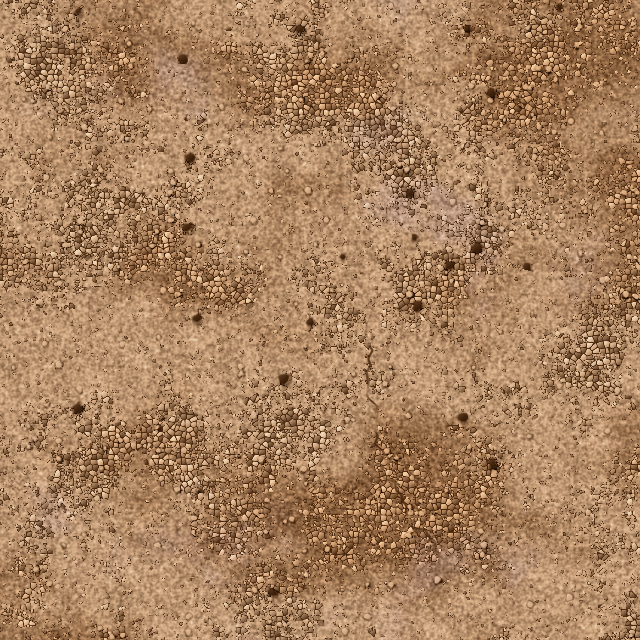
Reproduce this texture procedurally as a WebGL 2 fragment shader.

```glsl
#version 300 es
precision highp float;
// Dry sandy soil with drifts of angular gravel, brown stains and hairline cracks.
// Gradient noise places stains and gravel; cellular stones with dark gaps form
// the grit. Everything adjusts one tone value, which a soil palette then colours.

uniform vec2 u_resolution;
out vec4 fragColor;

const vec2 LIGHT_DIR = vec2(-0.6, 0.8);

vec2 hash22(vec2 p) {
    vec3 q = fract(p.xyx * vec3(0.1031, 0.1030, 0.0973));
    q += dot(q, q.yzx + 33.33);
    return fract((q.xx + q.yz) * q.zy);
}

float cornerSlope(vec2 cell, vec2 corner, vec2 f) {
    return dot(hash22(cell + corner) * 2.0 - 1.0, f - corner);
}

float gradientNoise(vec2 p) {
    vec2 cell = floor(p), f = fract(p);
    vec2 u = f * f * f * (f * (f * 6.0 - 15.0) + 10.0);
    float low = mix(cornerSlope(cell, vec2(0, 0), f), cornerSlope(cell, vec2(1, 0), f), u.x);
    float high = mix(cornerSlope(cell, vec2(0, 1), f), cornerSlope(cell, vec2(1, 1), f), u.x);
    return mix(low, high, u.y);
}

float fbm(vec2 p) {
    float sum = 0.0, amplitude = 1.0;
    for (int i = 0; i < 5; i++) {
        sum += amplitude * gradientNoise(p);
        p = mat2(1.6, 1.2, -1.2, 1.6) * p + 7.3;
        amplitude *= 0.55;
    }
    return sum;
}

struct Stone { vec2 offset; vec2 id; float gap; };

// Nearest cell centre, with the gap measured to the border of its neighbour.
Stone nearestStone(vec2 p) {
    vec2 cell = floor(p);
    float first = 9.0, second = 9.0;
    Stone stone = Stone(vec2(0.0), cell, 0.0);
    for (int y = -1; y <= 1; y++) {
        for (int x = -1; x <= 1; x++) {
            vec2 id = cell + vec2(x, y);
            vec2 offset = p - id - 0.1 - 0.8 * hash22(id);
            float d = length(offset);
            if (d < first) {
                second = first;
                first = d;
                stone.offset = offset;
                stone.id = id;
            } else {
                second = min(second, d);
            }
        }
    }
    stone.gap = second - first;
    return stone;
}

// Packed angular grit, lit on one side and dark between the stones.
float addGravel(float tone, vec2 uv, float scale, float coverage, float pixel) {
    Stone stone = nearestStone(uv * scale);
    vec2 rnd = hash22(stone.id + 17.0);
    float present = smoothstep(rnd.x - 0.06, rnd.x + 0.06, coverage);
    float soft = 0.12 + 0.5 * scale * pixel;
    float body = smoothstep(0.04, 0.04 + soft, stone.gap);
    float shade = mix(0.38, 1.2, rnd.y) + 0.55 * dot(stone.offset, LIGHT_DIR);
    return mix(tone, mix(0.04, shade, body), present);
}

// Separate rounded pebbles or pits, each with a small cast shadow.
float addPebbles(float tone, vec2 uv, float scale, float share, float shade, float pixel) {
    Stone stone = nearestStone(uv * scale);
    vec2 rnd = hash22(stone.id + 41.0);
    float radius = mix(0.14, 0.34, rnd.y) + 0.22 * gradientNoise(uv * scale * 2.5);
    float soft = 0.04 + scale * pixel;
    float present = step(rnd.x, share);
    float shadow = 1.0 - smoothstep(radius, radius + soft + 0.1, length(stone.offset + 0.09 * LIGHT_DIR));
    float body = 1.0 - smoothstep(radius - soft, radius + soft * 0.5, length(stone.offset));
    tone -= 0.4 * shadow * present;
    return mix(tone, shade + 0.5 * dot(stone.offset, LIGHT_DIR), body * present);
}

// Wandering hairline between two points, broken and tapered at the ends.
float crack(vec2 uv, vec2 start, vec2 end, float width, float pixel) {
    vec2 axis = end - start;
    float len = length(axis);
    vec2 dir = axis / len, rel = uv - start;
    float along = dot(rel, dir);
    float wander = 0.035 * gradientNoise(vec2(along * 14.0, start.x * 50.0))
                 + 0.016 * gradientNoise(vec2(along * 55.0, start.y * 50.0));
    float side = abs(dot(rel, vec2(-dir.y, dir.x)) + wander);
    float taper = smoothstep(0.0, 0.06, along) * smoothstep(len, len - 0.06, along);
    float strength = taper * smoothstep(-0.35, 0.1, gradientNoise(uv * 30.0));
    return strength * (1.0 - smoothstep(width * 0.4, width + pixel, side));
}

vec3 soilColor(float tone) {
    vec3 color = mix(vec3(0.26, 0.14, 0.045), vec3(0.83, 0.67, 0.52), clamp(tone, 0.0, 1.0));
    color = mix(color, vec3(0.93, 0.84, 0.72), smoothstep(0.98, 1.4, tone));
    return mix(color, vec3(0.10, 0.06, 0.03), smoothstep(0.05, -0.3, tone));
}

void main() {
    vec2 uv = gl_FragCoord.xy / u_resolution.y;
    float pixel = 1.0 / u_resolution.y;

    // Broad stains and the drifts of gravel that gather along them
    vec2 warped = uv + 0.04 * vec2(gradientNoise(uv * 6.0), gradientNoise(uv * 6.0 + 31.0));
    float stain = smoothstep(-0.12, 0.5, fbm(warped * vec2(3.0, 4.2) + 3.7));
    float drift = fbm(warped * 5.5 + 19.0) + 0.22 * stain;
    float gravel = smoothstep(-0.12, 0.55, drift + 0.35 * gradientNoise(uv * 38.0));

    // Sandy ground with mottling and fine grain
    float tone = 0.86 - 0.36 * stain + 0.20 * fbm(uv * 24.0);
    tone += 0.50 * gradientNoise(uv * 125.0) + 0.45 * gradientNoise(uv * 240.0 + 9.0);

    // Grit from fine to coarse, then loose pebbles and pits
    tone = addGravel(tone, uv, 210.0, 0.06 + 0.62 * gravel, pixel);
    tone = addGravel(tone, uv + 0.37, 115.0, 0.85 * gravel - 0.03, pixel);
    tone = addPebbles(tone, uv, 62.0, 0.03 + 0.10 * gravel, 1.08, pixel);
    tone = addPebbles(tone, uv + 0.71, 38.0, 0.012, 0.02, pixel);

    // Cracks
    float cracks = crack(uv, vec2(0.575, 0.50), vec2(0.60, 0.24), 0.0016, pixel);
    cracks = max(cracks, crack(uv, vec2(0.585, 0.28), vec2(0.70, 0.11), 0.0018, pixel));
    cracks = max(cracks, crack(uv, vec2(0.72, 0.62), vec2(0.73, 0.50), 0.0012, pixel));
    tone = mix(tone, 0.02, 0.85 * cracks);

    // Warm stains and faint dusty patches
    vec3 color = soilColor(tone);
    color *= mix(vec3(1.0), vec3(1.02, 0.97, 0.90), stain);
    float dust = smoothstep(0.2, 0.6, fbm(uv * 4.0 + 53.0));
    color = mix(color, color * vec3(0.98, 1.0, 1.12), dust);
    fragColor = vec4(color, 1.0);
}
```
